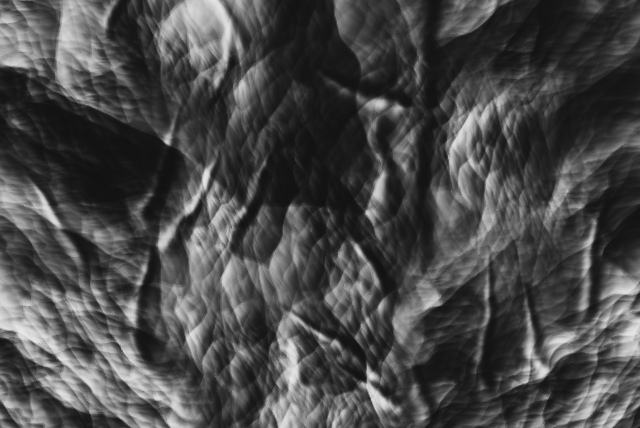
Reproduce this texture procedurally as a Shadertoy shader.

```glsl
// Crumpled black plastic film: cones around scattered peaks meet in sharp folds.
// Upright folds fill the middle, slanted ones the sides; their summed tilt
// towards the light passes through a glossy response curve.
#define FOLD_SCALE vec2(4.2, 1.6)
#define FOLD_GAIN 0.80
#define FOLD_EDGE 0.0025
#define SHEEN_GAIN 4.6
#define WARP 0.13
#define CREASES 18
#define CREASE_GAIN 3.0
#define BAND_GAIN 1.1
#define GROOVE_GAIN 2.0
#define GLOSS 1.5
#define HALF_LIT 0.56
#define TONE_RANGE vec2(0.07, 0.92)

float hash(vec2 p) {
    return fract(sin(dot(p, vec2(127.1, 311.7))) * 43758.5453);
}

vec2 hash2(vec2 p) {
    return vec2(hash(p), hash(p + 37.3));
}

float noise(vec2 p) {
    vec2 cell = floor(p), f = fract(p);
    f = f * f * (3.0 - 2.0 * f);
    float low = mix(hash(cell), hash(cell + vec2(1, 0)), f.x);
    float high = mix(hash(cell + vec2(0, 1)), hash(cell + vec2(1, 1)), f.x);
    return mix(low, high, f.y);
}

// Layered noise, centred on 0.5
float fbm(vec2 p) {
    float sum = 0.0, gain = 0.533;
    for (int i = 0; i < 4; i++) {
        sum += gain * noise(p);
        p = mat2(1.6, 1.2, -1.2, 1.6) * p + 5.7;
        gain *= 0.5;
    }
    return sum;
}

// Tilt towards the light of the nearest cone, blended across the fold line
float facets(vec2 p, float softness) {
    vec2 light = vec2(-0.82, 0.39);
    vec2 cell = floor(p);
    float near = 8.0, next = 8.0, nearTilt = 0.0, nextTilt = 0.0;
    for (int y = -1; y <= 1; y++)
    for (int x = -1; x <= 1; x++) {
        vec2 id = cell + vec2(x, y);
        vec2 r = p - id - hash2(id);
        float d = length(r);
        float tilt = dot(r, light) / (d + 0.12) + 1.6 * (hash(id + 71.9) - 0.5);
        if (d < near) {
            next = near; nextTilt = nearTilt;
            near = d; nearTilt = tilt;
        } else if (d < next) {
            next = d; nextTilt = tilt;
        }
    }
    float edge = smoothstep(0.0, softness, next - near);
    return mix(0.5 * (nearTilt + nextTilt), nearTilt, edge);
}

// Broad sheen and folds at five sizes; c = (across, along)
float filmTilt(vec2 c) {
    float tilt = SHEEN_GAIN * (fbm(c * vec2(3.6, 1.5) + 3.1) - 0.5);
    float wrinkled = mix(0.65, 1.35, smoothstep(0.3, 0.7, noise(c * 6.0 + 8.0)));
    vec2 scale = FOLD_SCALE;
    float gain = FOLD_GAIN, lean = 0.15;
    for (int i = 0; i < 5; i++) {
        vec2 leaning = vec2(c.x + lean * c.y, c.y);
        float strength = i < 2 ? gain : gain * wrinkled;
        tilt += strength * facets(leaning * scale + 17.0 * float(i), 2.0 * FOLD_EDGE * scale.x);
        scale *= vec2(1.95, 2.1);
        gain *= 0.82;
        lean *= -1.35;
    }
    return tilt;
}

// Scattered straight wedges: lit on one flank, dark on the other
float creases(vec2 p) {
    float sum = 0.0;
    for (int i = 0; i < CREASES; i++) {
        vec2 seed = vec2(float(i), 5.3);
        vec2 r = p - hash2(seed) * vec2(1.5, 1.0);
        float angle = 1.57 + 2.2 * (hash(seed + 11.0) - 0.5);
        vec2 dir = vec2(cos(angle), sin(angle));
        float t = dot(r, dir) / mix(0.15, 0.4, hash(seed + 23.0));
        float x = dot(r, vec2(dir.y, -dir.x)) / mix(0.022, 0.006, clamp(t, 0.0, 1.0));
        float ends = smoothstep(0.0, 0.15, t) * (1.0 - smoothstep(0.6, 1.0, t));
        sum -= ends * x * exp(-x * x);
    }
    return CREASE_GAIN * sum;
}

void mainImage(out vec4 fragColor, in vec2 fragCoord) {
    vec2 p = fragCoord / iResolution.y;
    vec2 q = p + WARP * (vec2(fbm(p * 3.0), fbm(p * 3.0 + 13.0)) - 0.5);

    // Slanted frame, mirrored about the middle with a new pattern on each side
    float side = q.x - 0.75;
    vec2 m = vec2(abs(side), q.y);
    vec2 slanted = vec2(0.87 * m.y - 0.5 * m.x, 0.87 * m.x + 0.5 * m.y);
    slanted += 9.0 * step(0.0, side);

    float upright = 1.1 - 1.6 * abs(p.x - 0.75) + 0.8 * (noise(p * 3.0) - 0.5);
    upright = smoothstep(0.3, 0.7, upright);
    float tilt = mix(filmTilt(slanted), filmTilt(q), upright) + creases(q);

    // Slanted bright band between dark hollows on the right
    float rise = q.y - 0.49 - 0.45 * (q.x - 1.19);
    tilt += BAND_GAIN * cos(18.0 * rise) * exp(-16.0 * rise * rise) * smoothstep(1.1, 1.25, q.x);

    // Pale upright swell beside a deep dark groove that hangs from the top edge
    float swell = (q.x - 0.88) / 0.08;
    float groove = (q.x - 0.99) / 0.02;
    tilt += 0.6 * exp(-swell * swell);
    tilt -= GROOVE_GAIN * exp(-groove * groove) * smoothstep(0.3, 0.5, p.y);

    // Glossy response: mostly black, with few strong highlights
    float lit = 1.0 / (1.0 + exp(-GLOSS * (tilt - HALF_LIT)));
    fragColor = vec4(vec3(mix(TONE_RANGE.x, TONE_RANGE.y, lit)), 1.0);
}
```
